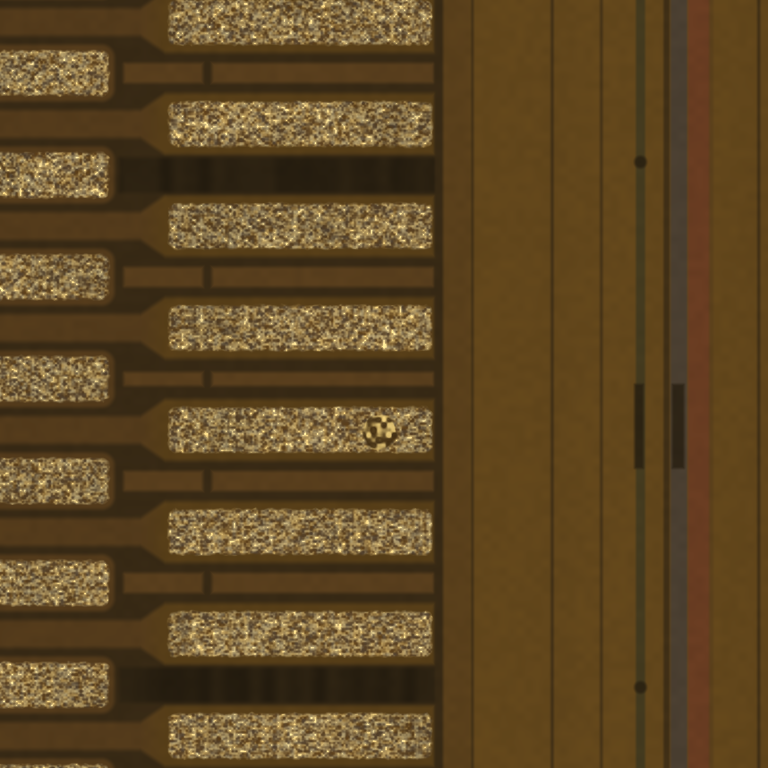
Write a WebGL 2 fragment shader that draws this pattern.

```glsl
#version 300 es
precision highp float;
uniform vec2 u_resolution;
out vec4 outColor;

float hash(vec2 p) {
    return fract(sin(dot(p, vec2(127.1, 311.7))) * 43758.5453);
}

float noise(vec2 p) {
    vec2 i = floor(p), f = fract(p);
    f = f * f * (3.0 - 2.0 * f);
    return mix(mix(hash(i), hash(i + vec2(1, 0)), f.x),
               mix(hash(i + vec2(0, 1)), hash(i + vec2(1, 1)), f.x), f.y);
}

float box(vec2 p, vec2 halfSize, float radius) {
    vec2 q = abs(p) - halfSize + radius;
    return length(max(q, 0.0)) + min(max(q.x, q.y), 0.0) - radius;
}

float cover(float d, float soft) {
    return 1.0 - smoothstep(-soft, soft, d);
}

float stripe(float x, float center, float halfWidth) {
    return cover(abs(x - center) - halfWidth, 0.0025);
}

// Rough metal: fine grains with a slight colour tint
vec3 grainyMetal(vec2 p) {
    float grain = 0.55 * noise(p * vec2(190.0, 230.0)) + 0.45 * noise(p * 370.0 + 31.0);
    float tint = noise(p * 210.0 + 77.0) - 0.5;
    vec3 metal = mix(vec3(0.34, 0.25, 0.14), vec3(0.76, 0.66, 0.43), smoothstep(0.12, 0.88, grain));
    metal += vec3(0.05, -0.01, -0.10) * tint;
    return metal + vec3(0.30, 0.28, 0.18) * smoothstep(0.72, 0.92, grain);
}

void main() {
    vec2 uv = gl_FragCoord.xy / u_resolution;
    vec2 p = vec2(uv.x, 1.0 - uv.y);
    const float pitch = 0.1328;
    vec3 gold = vec3(0.385, 0.275, 0.105);
    vec3 bronze = vec3(0.325, 0.228, 0.105);
    vec3 dark = vec3(0.215, 0.160, 0.080);
    vec3 black = vec3(0.150, 0.115, 0.060);

    // Rows of the long pads, and of the gaps half a pitch lower
    float padY = mod(p.y - 0.0287 + 0.5 * pitch, pitch) - 0.5 * pitch;
    float gapRow = floor((p.y - 0.0287) / pitch);
    float gapY = p.y - 0.0287 - (gapRow + 0.5) * pitch;
    vec3 color = dark;

    // Trace on the left, flaring into the rim of the long pad
    float flare = clamp((p.x - 0.183) / 0.032, 0.0, 1.0);
    float body = max(abs(padY) - mix(0.018, 0.040, flare), p.x - 0.566);
    color = mix(color, mix(bronze, gold * 0.88, flare), cover(body, 0.005));

    // Gap content: a split bar, or a black block in every fifth row
    float blocked = step(abs(mod(gapRow, 5.0) - 1.0), 0.5);
    float thin = step(abs(gapRow - 3.0), 0.5);
    float bar = box(vec2(p.x - 0.363, gapY), vec2(0.202, mix(0.013, 0.009, thin)), 0.002);
    bar = max(bar, 0.006 - abs(p.x - 0.270));
    color = mix(color, bronze * 1.06, cover(bar, 0.004) * (1.0 - blocked));
    float block = box(vec2(p.x - 0.363, gapY), vec2(0.208, 0.023), 0.003);
    vec3 blockColor = black * (0.9 + 0.3 * noise(vec2(p.x * 60.0, gapRow)));
    color = mix(color, blockColor, cover(block, 0.005) * blocked);

    // Rims and faces of the pads
    float leftPad = box(vec2(p.x + 0.06, gapY), vec2(0.201, 0.029), 0.009);
    float longPad = box(vec2(p.x - 0.391, padY), vec2(0.171, 0.029), 0.009);
    color = mix(color, bronze, cover(leftPad - 0.008, 0.004));
    float pads = min(leftPad, longPad) + 0.003 * (noise(p * 180.0) - 0.5);
    vec3 metal = grainyMetal(p) * (0.92 + 0.12 * noise(p * 14.0));
    color = mix(color, metal, cover(pads, 0.0025));

    // Round bump on one pad
    float bump = length(p - vec2(0.494, 0.563)) - 0.022 - 0.004 * (noise(p * 120.0) - 0.5);
    vec3 speckle = mix(vec3(0.25, 0.17, 0.06), vec3(0.95, 0.82, 0.48),
                       smoothstep(0.25, 0.8, noise(p * 150.0 + 9.0)));
    color = mix(color, speckle, 0.85 * cover(bump, 0.002));

    // Plain field on the right with its vertical seams
    vec3 field = gold * (0.97 + 0.04 * noise(vec2(p.x * 22.0, 3.0)));
    field = mix(field, bronze, 0.55 * stripe(p.x, 0.594, 0.018));
    field = mix(field, dark, 0.70 * stripe(p.x, 0.615, 0.002));
    field = mix(field, dark, 0.75 * stripe(p.x, 0.719, 0.002));
    field = mix(field, dark, 0.65 * stripe(p.x, 0.783, 0.002));
    field = mix(field, vec3(0.25, 0.22, 0.12), 0.9 * stripe(p.x, 0.834, 0.006));
    field = mix(field, dark, 0.80 * stripe(p.x, 0.868, 0.004));
    field = mix(field, vec3(0.29, 0.245, 0.19), stripe(p.x, 0.884, 0.011));
    field = mix(field, vec3(0.41, 0.235, 0.13), stripe(p.x, 0.910, 0.014));
    field = mix(field, bronze, 0.5 * stripe(p.x, 0.926, 0.003));
    field = mix(field, dark, 0.80 * stripe(p.x, 0.988, 0.002));

    // Dark segments and two small spots on the seams
    float segment = min(box(p - vec2(0.832, 0.555), vec2(0.006, 0.055), 0.001),
                        box(p - vec2(0.883, 0.555), vec2(0.008, 0.055), 0.001));
    float spots = length(vec2(p.x - 0.834, abs(p.y - 0.553) - 0.342)) - 0.008;
    field = mix(field, black, 0.8 * cover(min(segment, spots), 0.003));
    color = mix(color, field, smoothstep(0.574, 0.580, p.x));
    color = mix(color, dark, 0.85 * stripe(p.x, 0.570, 0.004));

    // Faint surface mottling
    color *= 0.97 + 0.06 * noise(p * 90.0);
    outColor = vec4(color, 1.0);
}
```
